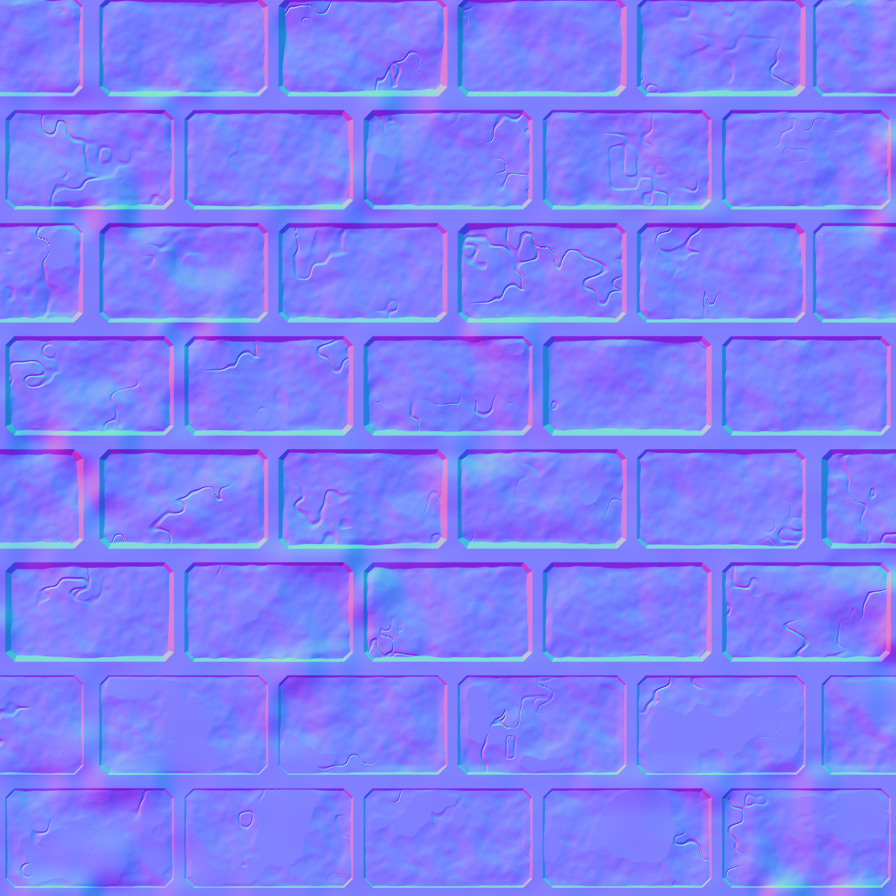
Give the GLSL for this texture map, as a WebGL 1 fragment shader.

```glsl
precision highp float;

uniform vec2 u_resolution;

// Layout, in canvas units
const float BRICKS_ACROSS = 5.0;
const float ROW_PITCH = 0.1262;
const float ROW_START = 0.0015;
const float ODD_SHIFT = 0.005;
const vec2 BRICK_HALF = vec2(0.094, 0.0553);
const float SEAM_HALF_UPPER = 0.0925;
const float SEAM_HALF_LOWER = 0.088;
const float CHAMFER = 0.010;

// Heights and wear
const float BEVEL_SLOPE = 1.05;
const float BEVEL_THIN = 0.0019;
const float BEVEL_MIN = 0.0034;
const float BEVEL_VARIATION = 0.0024;
const float RELIEF_FREQ = 16.0;
const float RELIEF_HEIGHT = 0.0065;
const float CREASE_HEIGHT = 0.0016;
const float CREASE_WIDTH = 0.06;
const float CHIP_HEIGHT = 0.0036;
const float BLOTCH_HEIGHT = 0.017;
const float SAMPLE_STEP = 0.0009;

float hash(vec2 p) {
    return fract(sin(dot(p, vec2(127.1, 311.7))) * 43758.5);
}

float noise(vec2 p) {
    vec2 i = floor(p);
    vec2 f = fract(p);
    f = f * f * f * (f * (f * 6.0 - 15.0) + 10.0);
    float low = mix(hash(i), hash(i + vec2(1.0, 0.0)), f.x);
    float high = mix(hash(i + vec2(0.0, 1.0)), hash(i + vec2(1.0, 1.0)), f.x);
    return mix(low, high, f.y);
}

// Rotated octaves, centred on zero
float fbm(vec2 p) {
    float sum = 0.0;
    float amplitude = 1.0;
    for (int i = 0; i < 4; i++) {
        sum += amplitude * (noise(p) - 0.5);
        p = mat2(1.6, 1.2, -1.2, 1.6) * p + 7.3;
        amplitude *= 0.46;
    }
    return sum;
}

float chamferBox(vec2 p, vec2 halfSize) {
    vec2 q = abs(p) - halfSize;
    return max(max(q.x, q.y), (q.x + q.y + CHAMFER) * 0.7071);
}

// Distance to the nearest brick in x, its row and column in yz
vec3 brickAt(vec2 p) {
    float row = floor((p.y - ROW_START) / ROW_PITCH);
    float odd = mod(row, 2.0);
    float pitch = 1.0 / BRICKS_ACROSS;
    float offset = mix(0.5 * pitch, ODD_SHIFT, odd);
    float column = floor((p.x - offset) / pitch + 0.5);
    vec2 local = p - vec2(offset + column * pitch, ROW_START + (row + 0.5) * ROW_PITCH);
    column = mod(column, BRICKS_ACROSS);

    // Narrower brick where the odd courses wrap around
    vec2 halfSize = BRICK_HALF;
    if (odd > 0.5 && column < 0.5) {
        bool upper = row > 4.0;
        halfSize.x = upper ? SEAM_HALF_UPPER : SEAM_HALF_LOWER;
        local.x += upper ? ODD_SHIFT : 0.0;
    }
    return vec3(chamferBox(local, halfSize), row, column);
}

float stoneSurface(vec2 p, vec2 id, float inset) {
    float seed = hash(id + 3.7);
    vec2 q = p + 4.0 * vec2(seed, hash(id + 9.1));
    float bevel = id.x < 1.5 ? BEVEL_THIN : BEVEL_MIN + BEVEL_VARIATION * seed;
    float relief = RELIEF_HEIGHT * fbm(q * RELIEF_FREQ);

    // Sparse thin creases along noise contours
    float contour = abs(noise(q * 17.0 + 0.8 * noise(q * 60.0)) - 0.5);
    float patches = smoothstep(0.52, 0.8, noise(q * 13.0 + 31.0));
    float crease = CREASE_HEIGHT * patches * (1.0 - smoothstep(0.0, CREASE_WIDTH, contour));

    // Chipped rim
    float wear = id.x < 1.5 ? 0.35 : 1.0;
    float chips = CHIP_HEIGHT * wear * (noise(q * 95.0) - 0.5) * exp(-inset / 0.006);
    float calm = mix(0.3, 1.0, smoothstep(0.0, 0.012, inset));
    return max(bevel + relief * calm + crease * calm + chips, 0.0009);
}

float heightAt(vec2 p) {
    vec3 brick = brickAt(p);
    float inset = max(-brick.x, 0.0);
    float stone = min(inset * BEVEL_SLOPE, stoneSurface(p, brick.yz, inset));

    // Soft swells, strongest in the joints
    float patches = smoothstep(0.45, 0.85, noise(p * 9.0 + 17.0));
    float joint = mix(0.4, 1.0, exp(-inset / 0.012));
    float swell = BLOTCH_HEIGHT * (noise(p * 24.0 + 5.0) - 0.5) * joint;
    return stone + swell * (0.12 + patches);
}

void main() {
    vec2 uv = gl_FragCoord.xy / u_resolution;
    vec2 e = vec2(SAMPLE_STEP, 0.0);
    vec2 slope = vec2(heightAt(uv + e.xy) - heightAt(uv - e.xy),
                      heightAt(uv + e.yx) - heightAt(uv - e.yx)) / (2.0 * SAMPLE_STEP);

    // Encode the normal with green pointing down
    vec3 normal = normalize(vec3(-slope.x, slope.y, 1.0));
    gl_FragColor = vec4(0.5 + 0.5 * normal, 1.0);
}
```
